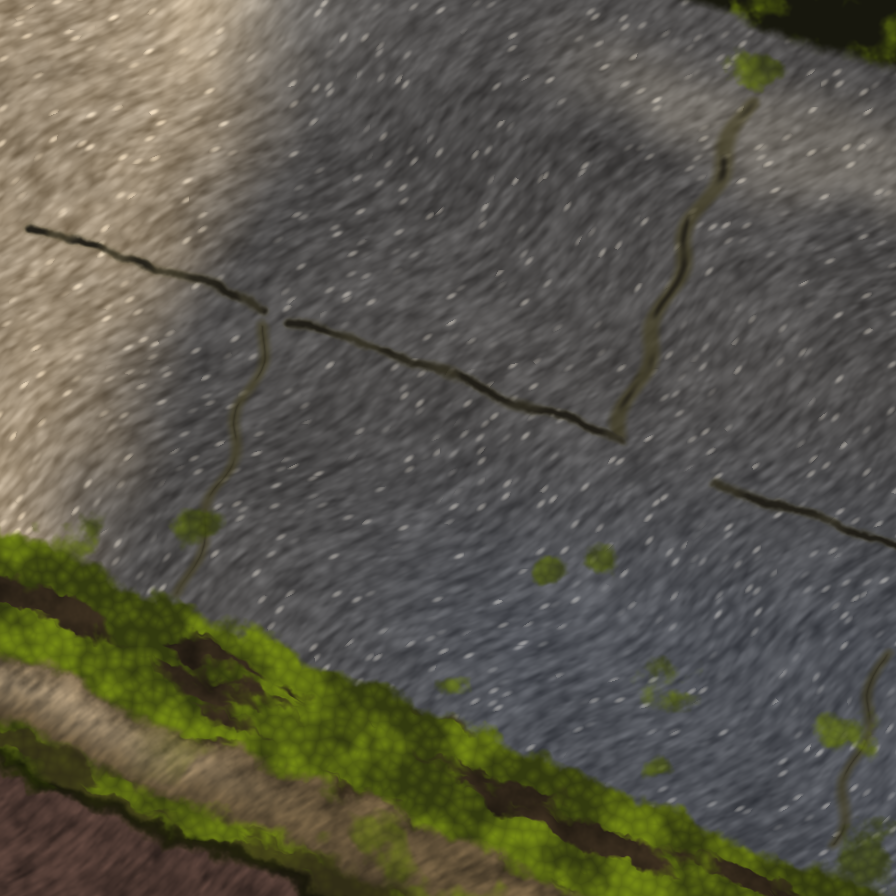
Reproduce this texture procedurally as a Shadertoy shader.

```glsl
// Weathered paving slabs with cracked joints, a sunlit left side and a mossy kerb.
const vec3 SLAB = vec3(0.305, 0.298, 0.295);
const vec3 SLAB_COOL = vec3(0.30, 0.31, 0.335);
const vec3 SUNLIT = vec3(0.64, 0.57, 0.47);
const vec3 PALE_DUST = vec3(0.45, 0.43, 0.40);
const vec3 CRACK = vec3(0.11, 0.10, 0.08);
const vec3 JOINT_DIRT = vec3(0.26, 0.24, 0.13);
const vec3 SOIL = vec3(0.19, 0.15, 0.10);
const vec3 MOSS_DARK = vec3(0.20, 0.23, 0.06);
const vec3 MOSS_LIGHT = vec3(0.45, 0.53, 0.08);
const vec3 KERB = vec3(0.36, 0.30, 0.21);
const vec3 BRICK = vec3(0.27, 0.20, 0.175);
const float KERB_TOP = 0.405;     // height of the moss edge at the left
const float KERB_SLOPE = 0.41;
const float GRAIN_ANGLE = 0.62;
const float GRAIN_CONTRAST = 0.17;
const int TUFTS = 10;
// Small moss growths: centre and radius
const vec3 TUFT[TUFTS] = vec3[TUFTS](
    vec3(0.845, 0.925, 0.025), vec3(0.220, 0.410, 0.027), vec3(0.505, 0.235, 0.014),
    vec3(0.745, 0.240, 0.030), vec3(0.613, 0.360, 0.016), vec3(0.670, 0.373, 0.015),
    vec3(0.945, 0.180, 0.028), vec3(0.965, 0.040, 0.040), vec3(0.075, 0.390, 0.035),
    vec3(0.735, 0.140, 0.014));

float hash(vec2 p) {
    vec3 q = fract(vec3(p.xyx) * 0.1031);
    q += dot(q, q.yzx + 33.33);
    return fract((q.x + q.y) * q.z);
}

float noise(vec2 p) {
    vec2 i = floor(p), f = fract(p);
    f = f * f * (3.0 - 2.0 * f);
    return mix(mix(hash(i), hash(i + vec2(1, 0)), f.x),
               mix(hash(i + vec2(0, 1)), hash(i + vec2(1, 1)), f.x), f.y);
}

float fbm(vec2 p) {
    float sum = 0.0, amp = 0.5;
    for (int i = 0; i < 4; i++) {
        sum += amp * noise(p);
        p = mat2(1.6, 1.2, -1.2, 1.6) * p + 7.3;
        amp *= 0.5;
    }
    return sum / 0.9375;
}

// Nearest feature distance and the random value of its cell
vec2 cellular(vec2 p) {
    vec2 id = floor(p), best = vec2(9.0, 0.0);
    for (int y = -1; y <= 1; y++)
        for (int x = -1; x <= 1; x++) {
            vec2 c = id + vec2(x, y);
            float d = length(c + vec2(hash(c), hash(c + 41.7)) - p);
            if (d < best.x) best = vec2(d, hash(c + 17.1));
        }
    return best;
}

float segment(vec2 p, vec2 a, vec2 b) {
    vec2 e = b - a;
    return length(p - a - e * clamp(dot(p - a, e) / dot(e, e), 0.0, 1.0));
}

float band(float lo, float hi, float soft, float v) {
    return smoothstep(lo - soft, lo + soft, v) * (1.0 - smoothstep(hi - soft, hi + soft, v));
}

vec3 mossColor(vec2 p) {
    float leaf = 1.0 - cellular(p * 75.0).x;
    float clump = smoothstep(0.3, 0.72, fbm(p * 17.0 + 5.0));
    return mix(MOSS_DARK, MOSS_LIGHT, clamp(clump * 0.75 + leaf * 0.5 - 0.2, 0.0, 1.0));
}

void mainImage(out vec4 fragColor, in vec2 fragCoord) {
    vec2 p = fragCoord / iResolution.xy;
    float broad = fbm(p * 6.0) - 0.5, fine = fbm(p * 38.0) - 0.5;

    // Brushed grain and bright chips, stretched along one direction
    float ca = cos(GRAIN_ANGLE), sa = sin(GRAIN_ANGLE);
    vec2 g = mat2(ca, -sa, sa, ca) * p;
    g.y += 0.012 * sin(g.x * 9.0 + 1.0) + 0.006 * sin(g.x * 21.0 + g.y * 8.0);
    vec2 chip = cellular(g * vec2(48.0, 105.0));
    float grain = (noise(g * vec2(36.0, 150.0)) - 0.5) * 0.8 + (0.48 - chip.x) * 0.5
                + (noise(g * vec2(95.0, 260.0)) - 0.5) * 0.5;
    float glint = smoothstep(0.80, 1.0, chip.y) * (1.0 - smoothstep(0.08, 0.42, chip.x));

    // Slabs: cool lower right, warm sunlight at left, dusty band at upper right
    vec3 col = mix(SLAB, SLAB_COOL, smoothstep(0.6, 0.25, p.y) * smoothstep(0.2, 0.6, p.x));
    float sunEdge = mix(0.13, 0.32, smoothstep(0.4, 1.0, p.y));
    float sun = 1.0 - smoothstep(sunEdge - 0.12, sunEdge + 0.05, p.x + broad * 0.10);
    col = mix(col, SUNLIT, sun * 0.88);
    col += vec3(0.16, 0.15, 0.13) * exp(-dot(p - vec2(0.28, 1.0), p - vec2(0.28, 1.0)) * 90.0);
    float dust = p.y - (1.13 - 0.34 * p.x) + broad * 0.09;
    col = mix(col, PALE_DUST, 0.8 * band(-0.035, 0.065, 0.04, dust) * smoothstep(0.55, 0.76, p.x));
    col *= 1.0 + broad * 0.22 + fine * 0.12;
    col += grain * GRAIN_CONTRAST * mix(0.8, 1.25, sun) + glint * vec3(0.22, 0.21, 0.19);

    // Joints: one long crack and its cross branches
    vec2 w = p + 0.007 * vec2(sin(p.y * 61.0) + fine, sin(p.x * 47.0) * 0.5 + fine * 1.6);
    float longCrack = min(segment(w, vec2(0.04, 0.748), vec2(0.30, 0.656)),
                      min(segment(w, vec2(0.33, 0.643), vec2(0.69, 0.512)),
                          segment(w, vec2(0.80, 0.462), vec2(1.02, 0.385))));
    float rightJoint = min(segment(w, vec2(0.835, 0.885), vec2(0.775, 0.75)),
                           segment(w, vec2(0.775, 0.75), vec2(0.69, 0.52)));
    float leftJoint = min(segment(w, vec2(0.30, 0.64), vec2(0.25, 0.47)),
                          segment(w, vec2(0.25, 0.47), vec2(0.205, 0.34)));
    float cornerJoint = segment(w, vec2(0.985, 0.27), vec2(0.93, 0.06));
    float cross = min(rightJoint, min(leftJoint, cornerJoint) + 0.003);
    float broken = smoothstep(0.25, 0.55, noise(p * 32.0));
    col = mix(col, JOINT_DIRT, 0.65 * (1.0 - smoothstep(0.003, 0.014, min(cross, longCrack + 0.004))));
    col = mix(col, CRACK, (0.4 + 0.5 * broken) * (1.0 - smoothstep(0.001, 0.0065, longCrack)));
    col = mix(col, CRACK, 0.75 * broken * (1.0 - smoothstep(0.0, 0.006, cross)));

    // Scattered tufts
    vec3 moss = mossColor(p);
    float tuft = 0.0;
    for (int i = 0; i < TUFTS; i++) {
        float d = length((p - TUFT[i].xy) * vec2(0.85, 1.1)) / TUFT[i].z;
        tuft = max(tuft, 1.0 - smoothstep(0.35, 1.15, d + fine * 2.2));
    }
    col = mix(col, moss, tuft * 0.75);

    // Overgrown far corner
    float corner = p.y - (1.285 - 0.37 * p.x) + fine * 0.025;
    vec3 growth = mix(vec3(0.09, 0.09, 0.05), moss * 0.8, smoothstep(0.48, 0.75, fbm(p * 28.0)));
    col = mix(col, growth, smoothstep(-0.008, 0.012, corner));

    // Kerb strips, by depth below the slab edge
    float depth = KERB_TOP - KERB_SLOPE * p.x - p.y + fine * 0.035 + broad * 0.025;
    vec2 along = vec2(p.x, depth);
    float cover = smoothstep(0.38, 0.52, fbm(along * vec2(13.0, 30.0) + 3.0)
                + 0.22 * (1.0 - smoothstep(0.01, 0.045, depth)) + 0.12 * band(0.085, 0.13, 0.015, depth) - 0.03);
    vec3 bed = mix(SOIL * (1.0 + fine), moss, cover);
    float kerbSun = 1.0 - smoothstep(0.05, 0.40, p.x);
    vec3 kerb = mix(KERB, SUNLIT, kerbSun * 0.65 * band(0.145, 0.19, 0.025, depth));
    kerb *= 1.0 + fine * 0.7 + grain * 0.35;
    kerb = mix(kerb, moss, 0.6 * smoothstep(0.52, 0.66, fbm(p * 16.0 + 9.0)) * smoothstep(0.1, 0.35, p.x));
    vec3 brick = BRICK * (1.0 + fine * 0.6 + grain * 0.45);
    col = mix(col, bed, smoothstep(-0.004, 0.010, depth));
    col = mix(col, kerb, smoothstep(0.127, 0.145, depth));
    col = mix(col, mix(SOIL, moss, 0.35 + 0.6 * cover), smoothstep(0.205, 0.222, depth));
    col = mix(col, brick, smoothstep(0.257, 0.275, depth));
    col *= 1.0 - 0.5 * band(0.252, 0.268, 0.006, depth);

    fragColor = vec4(clamp(col, 0.0, 1.0), 1.0);
}
```
